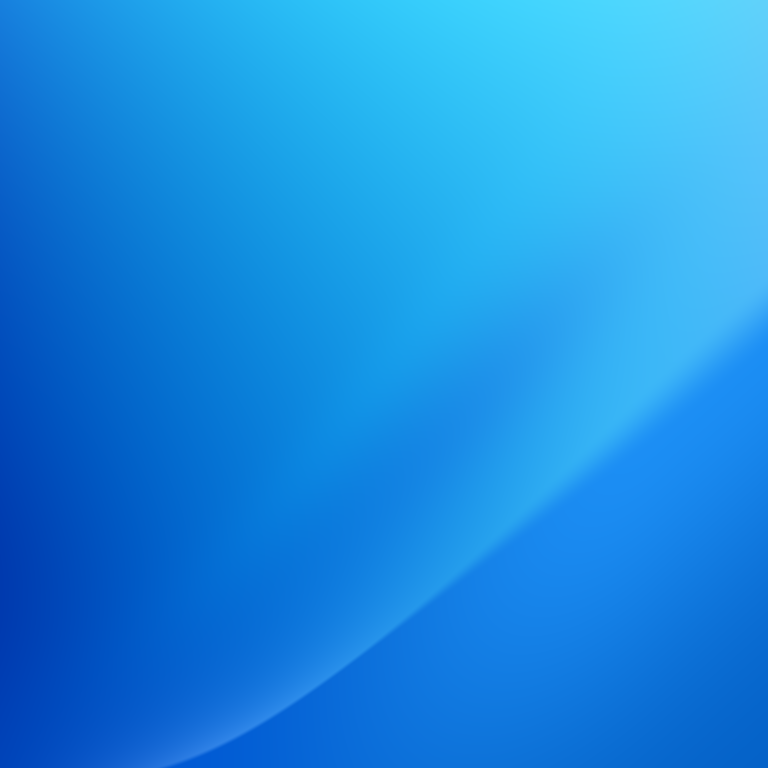
Reproduce this background procedurally as a WebGL 2 fragment shader.

```glsl
#version 300 es
precision highp float;
// Soft blue gradient with a faint fold and a bright curved edge sweeping to the right.
uniform vec2 u_resolution;
out vec4 outColor;

// Smooth curve through three colours at t = 0, 0.5 and 1
vec3 blend3(vec3 a, vec3 b, vec3 c, float t) {
    return a * (1.0 - t) * (1.0 - 2.0 * t) + b * 4.0 * t * (1.0 - t) + c * t * (2.0 * t - 1.0);
}

float bell(float x, float width) {
    return exp(-x * x / (width * width));
}

// Height of the sweeping edge: a hyperbola that straightens to the right
float edgeHeight(float x) {
    float u = x - 0.25;
    return -0.087 + 0.39 * u + 0.5 * sqrt(u * u + 0.04);
}

// Broad sheet above the edge
vec3 upperSheet(vec2 p, float d) {
    vec3 top = blend3(vec3(0.09, 0.50, 0.87), vec3(0.20, 0.79, 0.98), vec3(0.38, 0.82, 0.98), p.x);
    vec3 middle = blend3(vec3(0.00, 0.29, 0.73), vec3(0.08, 0.585, 0.90), vec3(0.28, 0.70, 0.97), p.x);
    vec3 bottom = blend3(vec3(0.00, 0.27, 0.73), vec3(0.06, 0.46, 0.88), vec3(0.20, 0.60, 0.93), p.x);
    vec3 color = blend3(bottom, middle, top, p.y);

    // Deep corner on the left
    color -= vec3(0.0, 0.03, 0.03) * bell(length(p - vec2(0.0, 0.24)), 0.18);

    // Pale fold with a shaded hollow on its right
    float fold = d - 0.19 - 0.5 * (p.x - 0.195);
    color += vec3(0.0, 0.02, 0.015) * bell(fold, 0.07) * bell(p.x - 0.4, 0.25);
    float hollow = d - 0.15 - 0.1 * p.x;
    color -= vec3(0.01, 0.07, 0.015) * bell(hollow, 0.1) * bell(p.x - 0.64, 0.2);

    // Light gathered along the edge
    vec3 glow = mix(vec3(0.18, 0.14, 0.09), vec3(0.06, 0.07, 0.02), smoothstep(0.25, 0.65, p.x));
    float reach = mix(0.045, 0.12, smoothstep(0.3, 0.85, p.x));
    float fade = smoothstep(0.0, 0.3, p.x) * (1.0 - smoothstep(0.75, 1.0, p.x));
    return color + glow * fade * exp(-max(d, 0.0) / reach);
}

// Darker sheet below the edge, brightest near its upper right
vec3 lowerSheet(vec2 p, float d) {
    vec3 shade = mix(vec3(0.0, 0.35, 0.83), vec3(0.01, 0.37, 0.77), smoothstep(0.2, 0.7, p.x));
    float light = bell(d, 0.36) * smoothstep(0.2, 0.85, p.x);
    return mix(shade, vec3(0.11, 0.56, 0.96), light);
}

void main() {
    vec2 p = gl_FragCoord.xy / u_resolution;
    float d = p.y - edgeHeight(p.x);

    // The edge is crisp at the lower left and blurs to the right
    float softness = mix(0.004, 0.05, smoothstep(0.45, 1.0, p.x));
    float above = smoothstep(-softness, softness, d);
    vec3 color = mix(lowerSheet(p, d), upperSheet(p, d), above);
    outColor = vec4(clamp(color, 0.0, 1.0), 1.0);
}
```
